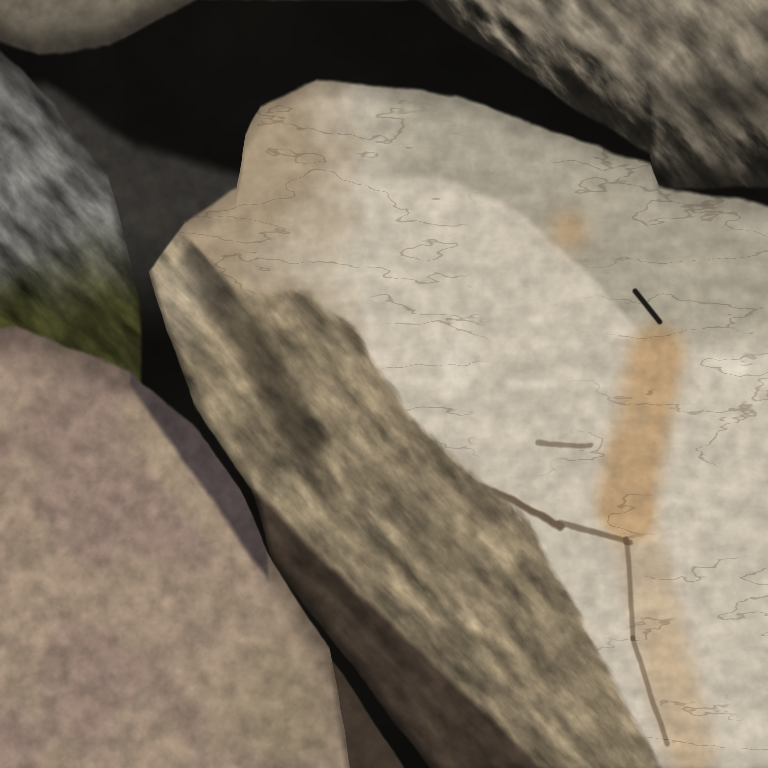
This texture is drawn by a WebGL 1 fragment shader. Its source:

```glsl
precision highp float;
// A pale, cracked boulder wedged between darker weathered rocks.
uniform vec2 u_resolution;

const float EDGE = .0035, ROUGH = .01, GRAIN = .4;
const vec3 GAP = vec3(.055,.052,.045),
  BACK = vec3(.21,.2,.185),
  GREY = vec3(.39,.385,.37),
  MOSS = vec3(.2,.2,.11),
  UPPER = vec3(.41,.38,.33),
  PALE = vec3(.78,.74,.67),
  TAN = vec3(.65,.58,.48),
  COOL = vec3(.64,.61,.54),
  SIDE = vec3(.5,.45,.365),
  UNDER = vec3(.25,.21,.175),
  MAUVE = vec3(.565,.485,.435),
  FACET = vec3(.3,.265,.26),
  RUST = vec3(.7,.54,.35),
  CRACK = vec3(.33,.26,.19);

float hash(vec2 p) {
  vec3 q = fract(p.xyx * .1031);
  q += dot(q, q.yzx + 33.33);
  return fract((q.x + q.y) * q.z);
}

float noise(vec2 p) {
  vec2 i = floor(p), f = fract(p);
  f *= f * (3. - 2. * f);
  return mix(mix(hash(i), hash(i + vec2(1, 0)), f.x),
             mix(hash(i + vec2(0, 1)), hash(i + 1.), f.x), f.y);
}

float fbm(vec2 p) {
  float sum = 0., amp = .5;
  for (int i = 0; i < 5; i++) {
    sum += amp * noise(p);
    p = mat2(1.6, 1.2, -1.2, 1.6) * p + 7.3;
    amp *= .5;
  }
  return sum;
}

// Height at x of a line through four points
float path(float x, vec4 h, vec4 v) {
  vec3 t = clamp((x - h.xyz) / (h.yzw - h.xyz), 0., 1.);
  return v.x + dot(t, v.yzw - v.xyz);
}

float rise(float d, float w) { return smoothstep(0., w, d); }
float soft(float d, float w) { return smoothstep(-w, w, d); }
float cover(float d) { return soft(d, EDGE); }

float stroke(vec2 p, vec4 ends, float w) {
  vec2 e = ends.zw - ends.xy, q = p - ends.xy;
  q -= e * clamp(dot(q, e) / dot(e, e), 0., 1.);
  return 1. - smoothstep(.3 * w, w, length(q));
}

float blob(vec2 p, vec4 b) {
  p = (p - b.xy) / b.zw;
  return exp(-dot(p, p));
}

void main() {
  vec2 uv = gl_FragCoord.xy / u_resolution;
  float broad = fbm(uv * 9.), fine = fbm(uv * 60. + 11.);
  vec2 p = uv + ROUGH * (vec2(broad, fbm(uv * 24. + 5.)) - .48);
  float x = p.x, y = p.y;
  // Streaks run down the slopes
  float streak = fbm(mat2(12, 46, -13.5, 41) * p);
  float speck = 1. + GRAIN * (fine - .48);

  // Gap and stone behind
  vec3 col = GAP * (.6 + .9 * broad);
  float d = path(x, vec4(.06,.18,.32,.4), vec4(.89,.81,.77,.7)) - y;
  col = mix(col, BACK * speck, soft(d, .012) * smoothstep(.54, .72, y) * cover(.34 - x));
  col = mix(col, UNDER * speck, cover(x - .43) * cover(.79 - 1.5 * x - y));

  // Upper rocks
  d = y - path(x, vec4(0,.05,.143,.26), vec4(.945,.928,.941,1));
  col = mix(col, UPPER * speck * (.55 + .5 * rise(d, .05)), cover(d));
  d = y - path(x, vec4(.54,.729,.846,.856), vec4(1,.87,.798,.755));
  float lit = smoothstep(.01, .08, d + (streak - .5) * .13);
  lit *= 1. - .75 * blob(p, vec4(.96,.865,.07,.035)) - .9 * blob(p, vec4(.92,.77,.1,.035));
  col = mix(col, UPPER * (.35 + .75 * lit) * (.45 + 1.1 * streak) * speck, cover(d) * step(.54, x));

  // Mossy grey rock
  d = path(x, vec4(0,.065,.143,.184), vec4(.935,.87,.772,.6)) - y;
  vec3 grey = mix(MOSS, GREY, smoothstep(.58, .73, y + .15 * (broad - .5)));
  grey *= (.35 + 1.35 * streak) * speck * (.6 + .4 * rise(d, .06));
  col = mix(col, grey, cover(d) * cover(.182 - x));

  // Boulder outline and ridge
  float top = x < .32 ? path(x, vec4(.195,.241,.308,.32), vec4(.648,.711,.755,.825))
    : x < .592 ? path(x, vec4(.32,.341,.414,.592), vec4(.825,.863,.898,.876))
    : path(x, vec4(.592,.848,.858,1), vec4(.876,.785,.757,.733));
  float low = x < .326 ? path(x, vec4(.192,.215,.254,.326), vec4(.66,.57,.473,.362))
    : path(x, vec4(.326,.358,.443,.573), vec4(.362,.264,.154,-.02));
  float ridge = x < .449 ? path(x, vec4(.241,.312,.404,.449), vec4(.695,.62,.616,.577))
    : path(x, vec4(.449,.56,.69,.866), vec4(.577,.434,.316,-.01));

  // Streaked side
  vec3 side = SIDE * (.5 + 1.05 * streak) * speck;
  side *= 1. - .4 * stroke(p, vec4(.26,.66,.4,.43), .035);
  side += .11 * blob(p, vec4(.23,.62,.05,.07));

  // Pale face, cool band, rust
  vec3 face = mix(TAN, PALE, smoothstep(.36, .5, x + .25 * broad - .2 * y + .015));
  d = path(x, vec4(.573,.664,.78,.86), vec4(.77,.733,.629,.54)) - y;
  face = mix(face, COOL, .85 * soft(-d, .008) * smoothstep(.42, .56, x) * smoothstep(.5, .6, y));
  float stain = stroke(p, vec4(.855,.54,.815,.34), .055) + blob(p, vec4(.74,.7,.025,.025))
    + .5 * stroke(p, vec4(.82,.33,.9,.02), .05);
  face = mix(face, RUST, min(stain * (.2 + .8 * broad), .65));
  face += .09 * (blob(p, vec4(.595,.53,.02,.045)) + blob(p, vec4(.957,.53,.035,.035)));
  face *= .9 + .13 * fbm(p * vec2(16, 70)) + .24 * (fine - .36);

  // Fissures
  float vein = abs(fbm(p * vec2(7, 22) + 3.) - .48);
  float cracks = .28 * rise(.014 - vein, .014) * smoothstep(.4, .62, noise(p * 9.))
    + .8 * stroke(p, vec4(.625,.368,.73,.315), .007)
    + .6 * stroke(p, vec4(.73,.32,.82,.295), .006)
    + .5 * stroke(p, vec4(.7,.425,.77,.42), .005)
    + .5 * stroke(p, vec4(.815,.3,.825,.17), .005)
    + .5 * stroke(p, vec4(.825,.17,.87,.03), .005);
  face = mix(face, CRACK, min(cracks, .8));
  face = mix(face, GAP * 2., stroke(uv, vec4(.827,.621,.859,.581), .005));
  face *= .82 + .18 * rise(top - y, .035);

  // Join the boulder's planes
  vec3 rock = mix(side, face, soft(y - ridge + (streak - .5) * .025, .009));
  rock = mix(UNDER * speck * (.65 + .7 * streak), rock, soft(y + .95 * x - .672, .008));
  rock *= .6 + .4 * rise(y - low, .03);
  col = mix(col, rock, cover(top - y) * cover(y - low));

  // Mauve rock and its dark facet
  d = (x < .312 ? path(x, vec4(.02,.169,.26,.312), vec4(.574,.516,.44,.362))
    : path(x, vec4(.312,.358,.43,.462), vec4(.362,.264,.155,-.03))) - y;
  vec3 warm = mix(MAUVE, TAN, smoothstep(.42, .65, broad) * .5);
  warm = mix(warm, TAN, .6 * stroke(p, vec4(.18,.46,.28,.32), .04));
  warm = mix(warm, SIDE * (.55 + .9 * broad), .8 * blob(p, vec4(.38,.08,.08,.11)));
  warm *= speck * (.72 + .28 * rise(d, .06));
  warm = mix(warm, FACET * speck, soft(y + 1.4 * x - .735, .008) * cover(x - .168) * cover(.35 - x));
  col = mix(col, warm, cover(d));
  gl_FragColor = vec4(col, 1);
}
```
